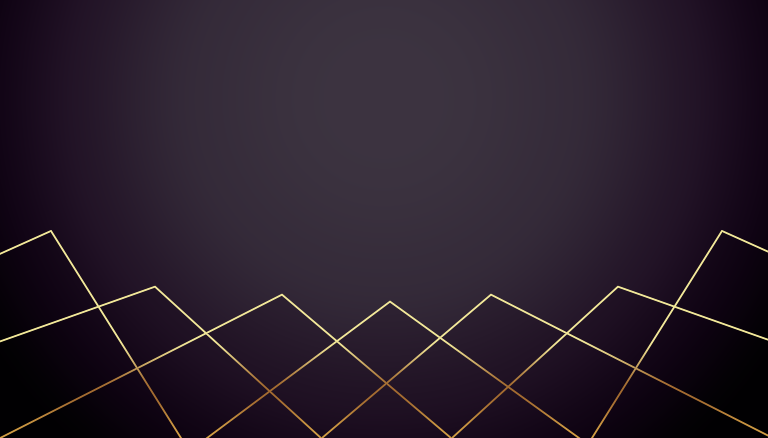
This background is drawn by a Shadertoy shader. Its source:

```glsl
// Dark plum backdrop with a soft radial glow, crossed by thin gold chevrons.
// Each chevron is two rays falling from an apex; three are mirrored about
// the axis and one stands in the middle. Units are canvas heights.

const float ASPECT = 1.7455;
const float AXIS_X = 0.8784;
const float HALF_WIDTH = 0.0021;

const vec3 GLOW = vec3(0.234, 0.200, 0.250);
const vec3 PLUM = vec3(0.200, 0.160, 0.218);
const vec3 WINE = vec3(0.125, 0.065, 0.142);
const vec3 DUSK = vec3(0.062, 0.012, 0.078);
const vec3 NIGHT = vec3(0.006, 0.002, 0.010);

const vec3 PALE_GOLD = vec3(0.95, 0.91, 0.60);
const vec3 BRONZE = vec3(0.64, 0.42, 0.19);
const vec3 RICH_GOLD = vec3(0.82, 0.62, 0.27);

// Distance to a ray from the origin
float rayDistance(vec2 p, vec2 direction) {
    vec2 d = normalize(direction);
    return length(p - d * max(dot(p, d), 0.0));
}

// Distance to both arms; slopes are the drops per unit left and right
float chevronDistance(vec2 p, vec2 slopes) {
    return min(rayDistance(p, vec2(-1.0, -slopes.x)),
               rayDistance(p, vec2(1.0, -slopes.y)));
}

// Coverage of the area below both arms
float chevronFill(vec2 p, vec2 slopes, float blur) {
    float roof = min(slopes.x * p.x, -slopes.y * p.x);
    return smoothstep(-blur, blur, roof - p.y);
}

// Radial falloff from grey violet to near black
vec3 backdrop(vec2 p, vec2 centre) {
    float r = length(p - centre);
    vec3 color = mix(GLOW, PLUM, smoothstep(0.10, 0.55, r));
    color = mix(color, WINE, smoothstep(0.42, 0.79, r));
    color = mix(color, DUSK, smoothstep(0.70, 0.92, r));
    return mix(color, NIGHT, smoothstep(0.86, 1.06, r));
}

// Metallic tint by height
vec3 goldTint(float height) {
    vec3 low = mix(RICH_GOLD, BRONZE, smoothstep(0.0, 0.10, height));
    return mix(low, PALE_GOLD, smoothstep(0.11, 0.23, height));
}

void mainImage(out vec4 fragColor, in vec2 fragCoord) {
    vec2 p = fragCoord / iResolution.xy * vec2(ASPECT, 1.0);
    float pixel = 1.0 / iResolution.y;

    // Apex position (xy), then outer and inner slopes (zw)
    vec4 chevrons[3] = vec4[3](
        vec4(0.7625, 0.4727, 0.451, 1.600),
        vec4(0.5261, 0.3455, 0.355, 0.916),
        vec4(0.2375, 0.3273, 0.511, 0.852));

    // Middle chevron
    vec2 middle = p - vec2(AXIS_X + 0.008, 0.3114);
    vec2 middleSlopes = vec2(0.749, 0.725);
    float lineDistance = chevronDistance(middle, middleSlopes);
    float fill = chevronFill(middle, middleSlopes, pixel);

    // Mirrored pairs
    for (int i = 0; i < 3; i++) {
        vec4 c = chevrons[i];
        for (float side = -1.0; side < 2.0; side += 2.0) {
            vec2 q = vec2(side * (p.x - AXIS_X) + c.x, p.y - c.y);
            lineDistance = min(lineDistance, chevronDistance(q, c.zw));
            fill = max(fill, chevronFill(q, c.zw, pixel));
        }
    }

    // Composite: glow, faint shade under the chevrons, gold lines
    vec3 color = backdrop(p, vec2(0.5 * ASPECT, 0.775));
    color *= mix(vec3(1.0), vec3(0.90, 0.84, 0.90), fill);
    float line = 1.0 - smoothstep(-0.6 * pixel, 0.6 * pixel,
                                  lineDistance - HALF_WIDTH);
    color = mix(color, goldTint(p.y), line);

    fragColor = vec4(color, 1.0);
}
```
